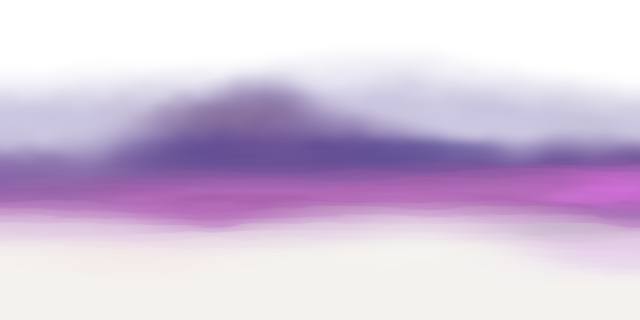
A Shadertoy shader for this background:

```glsl
// A painted band of cloud: white sky, lavender haze, indigo, orchid, cream.
// Wavy fronts blend one colour into the next from top to bottom; stretched
// noise breaks up the fronts and soft elliptical washes tint local areas.

const vec3 SKY    = vec3(1.00, 1.00, 1.00);
const vec3 HAZE   = vec3(0.79, 0.77, 0.87);
const vec3 INDIGO = vec3(0.41, 0.31, 0.58);
const vec3 BLUE   = vec3(0.35, 0.30, 0.58);
const vec3 MAUVE  = vec3(0.54, 0.44, 0.60);
const vec3 VIOLET = vec3(0.57, 0.43, 0.68);
const vec3 ORCHID = vec3(0.69, 0.41, 0.71);
const vec3 NEON   = vec3(0.81, 0.42, 0.84);
const vec3 PALE   = vec3(0.87, 0.77, 0.88);
const vec3 GREY   = vec3(0.78, 0.73, 0.80);
const vec3 LILAC  = vec3(0.92, 0.85, 0.94);
const vec3 PEACH  = vec3(0.96, 0.91, 0.90);
const vec3 CREAM  = vec3(0.957, 0.950, 0.937);

float hash(vec2 cell) {
    vec3 q = fract(vec3(cell.xyx) * 0.1031);
    q += dot(q, q.yzx + 33.33);
    return fract((q.x + q.y) * q.z);
}

float noise(vec2 p) {
    vec2 i = floor(p), f = fract(p);
    f = f * f * (3.0 - 2.0 * f);
    return mix(mix(hash(i), hash(i + vec2(1, 0)), f.x),
               mix(hash(i + vec2(0, 1)), hash(i + vec2(1, 1)), f.x), f.y);
}

// Layered noise, centred on zero.
float fbm(vec2 p, int octaves) {
    float sum = 0.0, gain = 0.5;
    for (int i = 0; i < octaves; i++) {
        sum += gain * (noise(p) - 0.5);
        p = p * 2.03 + 17.3;
        gain *= 0.5;
    }
    return sum;
}

float bump(float x, float centre, float width) {
    float d = (x - centre) / width;
    return exp(-d * d);
}

// 1 below the front, 0 above it.
float below(float y, float front, float softness) {
    return 1.0 - smoothstep(front - softness, front + softness, y);
}

// Soft elliptical patch of paint.
float wash(vec2 p, vec2 centre, vec2 radius) {
    vec2 d = (p - centre) / radius;
    return exp(-dot(d, d));
}

// Softly stepped height, giving overlapping brush layers.
float terrace(float h, float steps) {
    float s = h * steps;
    return (floor(s) + smoothstep(0.3, 0.7, fract(s))) / steps;
}

void mainImage(out vec4 fragColor, in vec2 fragCoord) {
    vec2 p = fragCoord / iResolution.xy;
    float x = p.x;

    // Broad vapour above, thin horizontal strokes below
    float vapour = fbm(p * vec2(8.0, 6.0) + 3.7, 3);
    float stroke = fbm(p * vec2(9.0, 34.0) + 8.1, 4);
    float cloudY = p.y + 0.07 * vapour;
    float strokeY = p.y + 0.045 * stroke;
    strokeY = mix(strokeY, terrace(strokeY, 42.0), 0.5);
    vec2 airy = vec2(x + 0.05 * vapour, cloudY);
    vec2 brushed = vec2(x + 0.04 * stroke, strokeY);

    // Height of each front across the canvas
    float hazeFront = 0.728 - 0.05 * x + 0.075 * bump(x, 0.6, 0.25);
    float core = bump(x, 0.4, 0.2);
    float indigoFront = 0.51 + 0.03 * x + 0.145 * core;
    float orchidFront = 0.405 + 0.075 * x + 0.015 * bump(x, 0.33, 0.15);
    float paleFront = 0.335 - 0.035 * bump(x, 0.33, 0.12)
                    + 0.01 * bump(x, 0.65, 0.1) - 0.04 * bump(x, 1.0, 0.15);
    float creamFront = 0.255 - 0.02 * bump(x, 0.25, 0.15)
                     + 0.025 * bump(x, 0.65, 0.1) - 0.09 * bump(x, 1.0, 0.15);

    // Haze and dark core
    vec3 color = mix(SKY, HAZE, below(cloudY, hazeFront, 0.09));
    color = mix(color, INDIGO, below(cloudY, indigoFront, 0.065 + 0.06 * core));
    color = mix(color, MAUVE, 0.65 * wash(airy, vec2(0.37, 0.63), vec2(0.13, 0.05)));
    color = mix(color, BLUE, 0.75 * wash(airy, vec2(0.64, 0.535), vec2(0.14, 0.04)));
    color = mix(color, BLUE, 0.35 * wash(airy, vec2(0.28, 0.53), vec2(0.1, 0.06)));
    color = mix(color, VIOLET, 0.7 * wash(airy, vec2(0.04, 0.45), vec2(0.2, 0.07)));
    color = mix(color, HAZE, 0.45 * wash(airy, vec2(0.14, 0.58), vec2(0.09, 0.1)));
    color += 0.10 * vapour * wash(p, vec2(0.5, 0.63), vec2(0.8, 0.13));

    // Orchid strokes and the bright right end
    color = mix(color, ORCHID, below(strokeY, orchidFront, 0.055));
    color = mix(color, VIOLET, 0.5 * wash(brushed, vec2(0.08, 0.39), vec2(0.1, 0.04)));
    color = mix(color, NEON, 0.9 * wash(brushed, vec2(0.97, 0.405), vec2(0.09, 0.06)));
    color = mix(color, VIOLET, 0.5 * wash(brushed, vec2(1.0, 0.33), vec2(0.12, 0.03)));

    // Pale fringe fading to cream
    color = mix(color, PALE, below(strokeY, paleFront, 0.055));
    color = mix(color, GREY, 0.7 * wash(brushed, vec2(0.88, 0.28), vec2(0.1, 0.025)));
    color = mix(color, CREAM, below(strokeY, creamFront, 0.065));
    color = mix(color, PEACH, 0.6 * wash(brushed, vec2(0.2, 0.19), vec2(0.16, 0.06)));
    color = mix(color, LILAC, 0.8 * wash(brushed, vec2(0.98, 0.19), vec2(0.14, 0.055)));
    color += 0.10 * stroke * wash(p, vec2(0.5, 0.37), vec2(0.9, 0.13));

    fragColor = vec4(clamp(color, 0.0, 1.0), 1.0);
}
```
